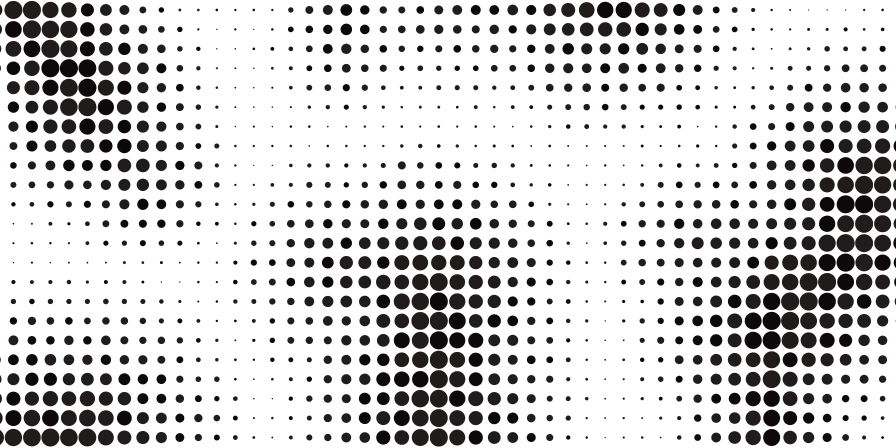
Give the GLSL for this background, as a Shadertoy shader.

```glsl
// Halftone grid of black dots on white, swelling into soft drifting clouds.

// Lengths are in units of the canvas height.
const vec2 PITCH = vec2(0.04128, 0.04338);
const vec2 FIRST_DOT = vec2(0.02995, 0.0234);
const float FULL_RADIUS = 0.0208;
const float MAX_SIZE = 0.97;      // sizes are fractions of FULL_RADIUS
const float MIN_SIZE = 0.10;
const float SIZE_JITTER = 0.09;
const float DARK_SHARE = 0.3;
const vec3 PAPER = vec3(1.0);
const vec3 INK = vec3(0.13, 0.11, 0.11);
const vec3 DARK_INK = vec3(0.05, 0.03, 0.04);

float hash(vec2 p) {
    return fract(sin(dot(p, vec2(127.1, 311.7))) * 43758.5453);
}

// Size that peaks along the segment a-b and falls off linearly around it.
float ridge(vec2 p, vec2 a, vec2 b, float peak, float falloff) {
    vec2 ab = b - a;
    float t = clamp(dot(p - a, ab) / dot(ab, ab), 0.0, 1.0);
    return peak - falloff * distance(p, a + t * ab);
}

float cloudSize(vec2 p) {
    // Upper left band and lower left corner
    float s = ridge(p, vec2(0.05, 1.0), vec2(0.19, 0.78), 1.03, 2.95);
    s = max(s, ridge(p, vec2(0.19, 0.78), vec2(0.32, 0.61), 0.76, 3.0));
    s = max(s, ridge(p, vec2(0.0, 0.01), vec2(0.18, 0.01), 1.0, 2.2));

    // Central column, its left shoulder and the spur above
    s = max(s, ridge(p, vec2(0.97, 0.36), vec2(0.97, 0.0), 1.0, 2.5));
    s = max(s, ridge(p, vec2(0.78, 0.39), vec2(0.97, 0.35), 0.75, 2.15));
    s = max(s, ridge(p, vec2(0.897, 0.61), vec2(0.897, 0.57), 0.5, 4.8));

    // Right arc and its left shoulder
    s = max(s, ridge(p, vec2(1.94, 0.595), vec2(1.915, 0.44), 1.03, 2.5));
    s = max(s, ridge(p, vec2(1.915, 0.44), vec2(1.73, 0.27), 1.03, 2.65));
    s = max(s, ridge(p, vec2(1.73, 0.27), vec2(1.715, 0.0), 0.92, 3.4));
    s = max(s, ridge(p, vec2(1.535, 0.465), vec2(1.9, 0.48), 0.63, 2.4));

    // Top edge
    s = max(s, ridge(p, vec2(1.315, 0.99), vec2(1.405, 0.99), 0.87, 2.4));
    s = max(s, ridge(p, vec2(0.99, 0.975), vec2(1.275, 0.975), 0.54, 1.7));
    s = max(s, ridge(p, vec2(0.773, 0.99), vec2(0.773, 0.9), 0.6, 2.65));
    return s;
}

void mainImage(out vec4 fragColor, in vec2 fragCoord) {
    vec2 p = fragCoord / iResolution.y;
    float pixel = 1.0 / iResolution.y;

    // Nearest dot of the grid
    vec2 cell = floor((p - FIRST_DOT) / PITCH + 0.5);
    vec2 center = FIRST_DOT + cell * PITCH;

    // Dot size from the clouds, slightly uneven
    float size = max(cloudSize(center), MIN_SIZE);
    size += SIZE_JITTER * (hash(cell) - 0.5);
    float radius = FULL_RADIUS * min(size, MAX_SIZE);

    // Smooth disc in one of two inks
    float cover = clamp((radius - distance(p, center)) / pixel + 0.5, 0.0, 1.0);
    vec3 ink = mix(INK, DARK_INK, step(hash(cell + 57.0), DARK_SHARE));
    fragColor = vec4(mix(PAPER, ink, cover), 1.0);
}
```
